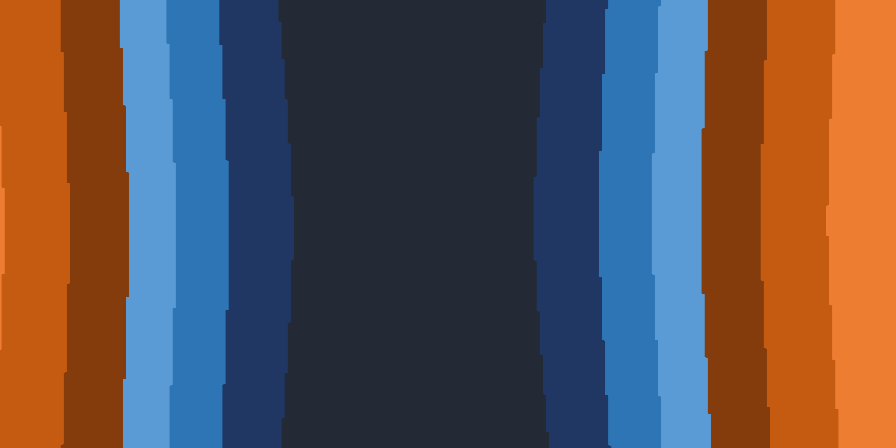
This background is drawn by a Shadertoy shader. Its source:

```glsl
#define COLUMNS 288.0    // steps across the canvas width
#define TILT 0.45        // lean of every edge, in columns
#define CURVE_POWER 1.3  // roundness of the bend
#define BANDS 6

// Colours from the core outwards
const vec3 CORE = vec3(0.137, 0.165, 0.208);
const vec3 BAND_COLORS[BANDS] = vec3[BANDS](
    vec3(0.125, 0.216, 0.392),  // navy
    vec3(0.180, 0.459, 0.714),  // blue
    vec3(0.357, 0.608, 0.835),  // light blue
    vec3(0.518, 0.235, 0.047),  // brown
    vec3(0.773, 0.353, 0.067),  // burnt orange
    vec3(0.929, 0.490, 0.192)   // orange
);

// Left edge, right edge and bend of each band, in columns
const vec3 BAND_EDGES[BANDS] = vec3[BANDS](
    vec3(94.35, 171.5, 4.5),
    vec3(73.75, 192.4, 3.2),
    vec3(56.7, 209.45, 3.1),
    vec3(41.55, 225.2, 3.0),
    vec3(22.4, 244.4, 2.9),
    vec3(1.4, 265.9, 3.5)
);

// Snap an edge to whole columns, with a soft jump between steps
float steppedEdge(float edge) {
    float nearest = floor(edge + 0.5);
    float blur = max(0.5 * fwidth(edge), 1e-4);
    return nearest - 0.5 + smoothstep(-blur, blur, edge - nearest);
}

void mainImage(out vec4 fragColor, in vec2 fragCoord) {
    vec2 uv = fragCoord / iResolution.xy;
    float column = uv.x * COLUMNS;
    float height = 1.0 - 2.0 * uv.y;
    float curve = pow(abs(height), CURVE_POWER);
    float halfPixel = 0.5 * COLUMNS / iResolution.x;

    // Lay each band outside the one before it
    vec3 color = CORE;
    for (int i = 0; i < BANDS; i++) {
        vec3 band = BAND_EDGES[i];
        float bend = band.z * curve;
        float left = steppedEdge(band.x + TILT * height - bend);
        float right = steppedEdge(band.y + TILT * height + bend);
        float outside = max(left - column, column - right);
        color = mix(color, BAND_COLORS[i], smoothstep(-halfPixel, halfPixel, outside));
    }
    fragColor = vec4(color, 1.0);
}
```
